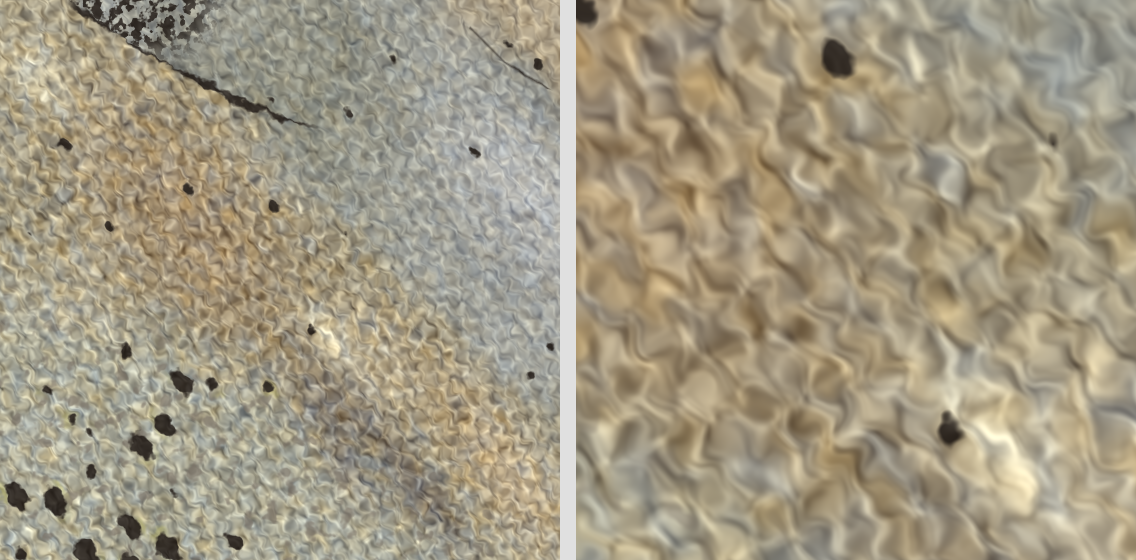
Left: the whole. Right: its middle third, enlarged.
This texture is drawn by a Shadertoy shader. Its source:

```glsl
// Weathered granite slab: diagonal mineral grain, rusty bands, a mossy crack and dark lichen spots.

// Rock colours
const vec3 SAND      = vec3(0.655, 0.625, 0.530);
const vec3 RUST      = vec3(0.635, 0.550, 0.430);
const vec3 OCHRE     = vec3(0.720, 0.640, 0.510);
const vec3 COOL_GREY = vec3(0.620, 0.625, 0.595);
const vec3 OLIVE     = vec3(0.550, 0.550, 0.490);
const vec3 PALE_BLUE = vec3(0.710, 0.715, 0.710);
const vec3 ASH       = vec3(0.665, 0.660, 0.590);
const vec3 SHADOW    = vec3(0.480, 0.445, 0.400);
const vec3 CREAM     = vec3(0.830, 0.800, 0.690);
const vec3 LICHEN    = vec3(0.780, 0.760, 0.480);
const vec3 BLACK     = vec3(0.170, 0.145, 0.125);

// Grain and spot settings
const vec2  GRAIN_DIR   = vec2(0.600, -0.800);
const vec2  GRAIN_FREQ  = vec2(46.0, 78.0);   // along, across
const float GRAIN_WARP  = 0.007;
const float WARM_CONTRAST = 0.37;
const float COOL_CONTRAST = 0.27;
const float SPOT_CELLS  = 14.0;
const float EDGE        = 0.003;

vec2 hash2(vec2 p) {
    vec3 q = fract(p.xyx * vec3(0.1031, 0.1030, 0.0973));
    q += dot(q, q.yzx + 33.33);
    return fract((q.xx + q.yz) * q.zy);
}

float corner(vec2 cell, vec2 f, vec2 o) {
    return dot(hash2(cell + o) * 2.0 - 1.0, f - o);
}

// Gradient noise, roughly -0.6 to 0.6
float noise(vec2 p) {
    vec2 i = floor(p), f = p - i;
    vec2 u = f * f * f * (f * (f * 6.0 - 15.0) + 10.0);
    float low  = mix(corner(i, f, vec2(0, 0)), corner(i, f, vec2(1, 0)), u.x);
    float high = mix(corner(i, f, vec2(0, 1)), corner(i, f, vec2(1, 1)), u.x);
    return mix(low, high, u.y);
}

float fbm(vec2 p) {
    return noise(p) + 0.5 * noise(p * 2.03 + 17.0) + 0.25 * noise(p * 4.1 + 41.0);
}

vec2 alongGrain(vec2 p) {
    return vec2(dot(p, GRAIN_DIR), dot(p, vec2(-GRAIN_DIR.y, GRAIN_DIR.x)));
}

// Soft elliptical patch stretched along the grain
float patchMask(vec2 p, vec2 centre, vec2 size) {
    vec2 q = alongGrain(p - centre) / size;
    return exp(-dot(q, q));
}

float segmentDistance(vec2 p, vec2 a, vec2 b) {
    vec2 d = b - a;
    return length(p - a - d * clamp(dot(p - a, d) / dot(d, d), 0.0, 1.0));
}

float ashMask(vec2 p) {
    return smoothstep(0.56, 0.40, p.y + 0.45 * max(p.x - 0.1, 0.0));
}

// Signed distance to the nearest dark spot
float spotDistance(vec2 p) {
    vec2 cell = floor(p * SPOT_CELLS);
    float nearest = 1.0;
    for (int y = -1; y <= 1; y++)
    for (int x = -1; x <= 1; x++) {
        vec2 id = cell + vec2(x, y);
        vec2 centre = (id + 0.1 + 0.8 * hash2(id + 5.0)) / SPOT_CELLS;
        vec2 rnd = hash2(id + 71.0);
        float crowd = ashMask(centre) * smoothstep(0.62, 0.30, centre.x);
        float radius = mix(0.003 + 0.006 * rnd.y, 0.005 + 0.018 * rnd.y * rnd.y, crowd);
        vec2 q = alongGrain(p - centre) * vec2(0.75, 1.25);
        if (rnd.x < mix(0.10, 0.52, crowd)) nearest = min(nearest, length(q) - radius);
    }
    return nearest;
}

void mainImage(out vec4 fragColor, in vec2 fragCoord) {
    vec2 p = fragCoord / iResolution.xy;
    float broad = fbm(alongGrain(p) * vec2(5.0, 9.0) + 3.0);
    float ragged = fbm(p * 45.0 + 9.0);

    // Crack curve separating the upper slab
    float cx = p.x - 0.137;
    float crack = (p.y - (0.987 - 0.70 * cx + 0.45 * cx * cx)) * 0.84 + 0.010 * ragged;
    float crackSpan = smoothstep(0.11, 0.14, p.x) * smoothstep(0.58, 0.53, p.x);

    // Large colour regions
    float upper = smoothstep(-EDGE, EDGE, crack) * smoothstep(0.12, 0.15, p.x) * smoothstep(0.62, 0.48, p.x);
    float cool = max(upper, smoothstep(1.12, 1.30, p.x + p.y + 0.12 * broad) * smoothstep(0.36, 0.56, p.x));
    float ash = ashMask(p + 0.08 * broad);
    vec3 col = mix(SAND, RUST, 0.9 * patchMask(p, vec2(0.34, 0.60), vec2(0.30, 0.15)));
    col = mix(col, ASH, ash);
    col = mix(col, OCHRE, 0.85 * patchMask(p, vec2(0.88, 0.18), vec2(0.30, 0.09)));
    col = mix(col, COOL_GREY, cool);
    col = mix(col, OLIVE, 0.9 * cool * patchMask(p, vec2(0.54, 0.84), vec2(0.25, 0.19)));
    col = mix(col, PALE_BLUE, 0.9 * patchMask(p, vec2(0.95, 0.63), vec2(0.24, 0.13)));
    col = mix(col, OCHRE, 0.7 * smoothstep(1.72, 1.86, p.x + p.y + 0.1 * broad));
    float shade = patchMask(p, vec2(0.62, 0.23), vec2(0.15, 0.06)) + patchMask(p, vec2(0.77, 0.11), vec2(0.12, 0.04));
    col = mix(col, SHADOW, clamp(shade * (0.8 + broad), 0.0, 0.85));
    float pale = patchMask(p, vec2(0.58, 0.41), vec2(0.06, 0.022)) + patchMask(p, vec2(0.07, 0.86), vec2(0.07, 0.04));
    col = mix(col, CREAM, clamp(pale * (0.9 + ragged), 0.0, 0.9));
    col += 0.09 * broad;

    // Fine warped grain with a shifting hue
    vec2 warp = GRAIN_WARP * vec2(noise(p * 52.0), noise(p * 52.0 + 90.0)) * 2.0;
    vec2 g = alongGrain(p + warp) * GRAIN_FREQ;
    float grain = noise(g) + 0.6 * noise(g * 1.9 + 31.0);
    float hue = noise(g * 0.6 + 57.0);
    col += grain * mix(WARM_CONTRAST, COOL_CONTRAST, cool) * vec3(1.0, 1.0, 0.88);
    col += hue * mix(1.0, 0.5, cool) * vec3(0.09, 0.02, -0.10);
    float mottle = smoothstep(0.12, 0.42, fbm(p * 30.0 + 23.0));
    col = mix(col, SHADOW, mottle * (0.15 + 0.5 * ash));

    // Dark spots, some ringed with yellow lichen
    float spot = spotDistance(p + 0.004 * warp / GRAIN_WARP) + 0.010 * ragged;
    float ring = smoothstep(0.016, 0.004, spot) * ash * smoothstep(0.0, 0.3, noise(p * 13.0 + 8.0));
    col = mix(col, LICHEN + 0.2 * grain, 0.7 * ring);
    float dark = smoothstep(EDGE, -EDGE, spot);

    // Crack lines and the clumped moss above the main one
    float width = 0.004 + 0.012 * noise(p * 24.0 + 4.0);
    dark = max(dark, crackSpan * smoothstep(EDGE, -EDGE, abs(crack) - width));
    vec2 jag = p + 0.012 * vec2(ragged, -ragged);
    float side = min(segmentDistance(jag, vec2(0.84, 0.95), vec2(0.90, 0.89)),
                     segmentDistance(jag, vec2(0.90, 0.89), vec2(0.98, 0.84)));
    dark = max(dark, 0.8 * smoothstep(EDGE, -EDGE, side - 0.4 * width));
    vec2 m = (p - vec2(0.24, 0.99)) / vec2(0.15, 0.10);
    float moss = smoothstep(1.3, 0.5, length(m)) * smoothstep(-EDGE, EDGE, crack);
    dark = max(dark, moss * smoothstep(-0.10, 0.14, fbm(p * 55.0 + 66.0)));
    col = mix(col, BLACK + 0.08 * grain, 0.93 * dark);

    fragColor = vec4(clamp(col, 0.0, 1.0), 1.0);
}
```
